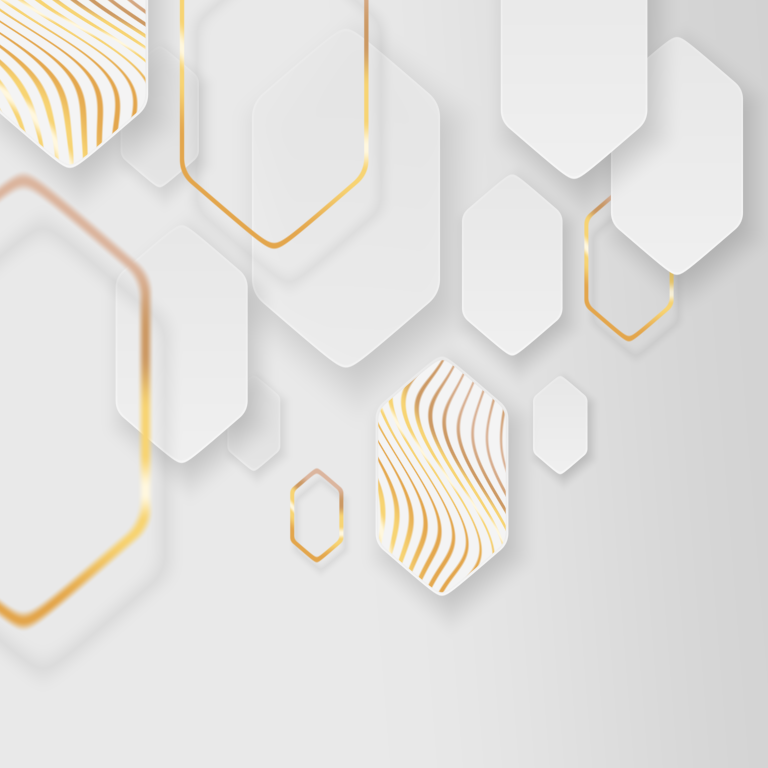
This background is drawn by a WebGL 1 fragment shader. Its source:

```glsl
precision highp float;
uniform vec2 u_resolution;

const float HEX_HEIGHT = 1.8;    // half height for a half width of 1
const float HEX_SLOPE = 0.87;
const float CORNER = 0.12;
const float FACE_TOP = 0.905;
const float FACE_BOTTOM = 0.94;
const float RIM_WIDTH = 0.0035;
const float CARD_SHADOW = 0.17;
const float RING_SHADOW = 0.075;
const float STRIPE_COUNT = 5.2;  // stripes per half width
const vec2 CARD_DROP = vec2(0.13, -0.2);
const vec2 RING_DROP = vec2(0.16, -0.39);
const vec3 WALL_LIGHT = vec3(0.912);
const vec3 WALL_DARK = vec3(0.825);
const vec3 ORANGE = vec3(0.89, 0.65, 0.30);
const vec3 YELLOW = vec3(0.97, 0.83, 0.45);
const vec3 GLINT = vec3(1.0, 0.97, 0.87);
const vec3 BRONZE = vec3(0.80, 0.60, 0.39);
const vec3 ROSE = vec3(0.86, 0.71, 0.62);

float smoothMax(float a, float b, float k) {
  float h = max(k - abs(a - b), 0.0);
  return max(a, b) + h * h / (4.0 * k);
}

// Distance to a tall rounded hexagon of half width 1
float hexagon(vec2 q) {
  float softX = sqrt(q.x * q.x + 0.01) - 0.1;
  float roof = (softX * HEX_SLOPE + abs(q.y) - HEX_HEIGHT)
             / sqrt(1.0 + HEX_SLOPE * HEX_SLOPE);
  return smoothMax(abs(q.x) - 1.0, roof, CORNER);
}

float cover(float d, float blur) {
  float edge = max(blur, 0.75 / u_resolution.y);
  return 1.0 - smoothstep(-edge, edge, d);
}

// Metal ramp, t from -1 at the foot to 1 at the top
vec3 gold(float t) {
  vec3 c = mix(ORANGE, YELLOW, smoothstep(-0.95, -0.6, t));
  c = mix(c, GLINT, smoothstep(-0.55, -0.42, t));
  c = mix(c, YELLOW, smoothstep(-0.40, -0.24, t));
  c = mix(c, BRONZE, smoothstep(-0.05, 0.22, t));
  return mix(c, ROSE, smoothstep(0.3, 0.65, t));
}

// shape holds the centre and the half width
void card(inout vec3 col, vec2 p, vec3 shape, float opacity) {
  float w = shape.z;
  vec2 q = (p - shape.xy) / w;
  float shade = cover(hexagon(q - CARD_DROP) * w, 0.36 * w);
  float d = hexagon(q) * w;
  col *= 1.0 - CARD_SHADOW * opacity * shade;
  float fall = 0.5 - 0.5 * q.y / HEX_HEIGHT;
  float face = mix(FACE_TOP, FACE_BOTTOM, fall);
  float rim = smoothstep(-RIM_WIDTH, -0.3 * RIM_WIDTH, d);
  face += 0.03 * rim * (0.4 + 0.6 * fall);
  col = mix(col, vec3(face), opacity * cover(d, 0.0));
}

// Wavy gold stripes on a white hexagon
void stripedCard(inout vec3 col, vec2 p, vec3 shape, float turn) {
  card(col, p, shape, 1.0);
  float w = shape.z;
  vec2 q = (p - shape.xy) / w;
  float inside = cover(hexagon(q) * w + RIM_WIDTH, 0.0);
  float c = cos(turn), s = sin(turn);
  vec2 r = vec2(c * q.x - s * q.y, s * q.x + c * q.y);
  float wave = r.x + 0.42 * sin(1.6 * r.y + 0.5 * r.x)
             + 0.07 * sin(3.0 * r.y + 2.5 * r.x);
  float phase = wave * STRIPE_COUNT;
  float slope = 1.6 * STRIPE_COUNT / w;
  float halfWidth = 0.13 + 0.05 * sin(2.1 * r.y + 3.0 * wave);
  float line = (abs(fract(phase) - 0.5) - halfWidth) / slope;
  float tone = 0.75 * sin(1.5 * wave + 0.7 * r.y - 0.4) - 0.2;
  col = mix(col, vec3(0.955), inside);
  col = mix(col, gold(tone), inside * cover(line, 0.0));
}

// Gold outline with a soft shadow
void ring(inout vec3 col, vec2 p, vec3 shape, float halfWidth, float blur) {
  float w = shape.z;
  vec2 q = (p - shape.xy) / w;
  float shade = abs(hexagon(q - RING_DROP)) * w - halfWidth;
  col *= 1.0 - RING_SHADOW * cover(shade, 0.004 + 0.09 * w);
  float d = abs(hexagon(q)) * w - halfWidth;
  float t = q.y / HEX_HEIGHT + 0.6 * min(q.x, 0.0);
  col = mix(col, gold(t), cover(d, blur));
}

void main() {
  vec2 p = gl_FragCoord.xy / u_resolution;

  // Wall, darker to the right
  float dim = smoothstep(0.45, 1.05, p.x + 0.08 * (p.y - 0.5));
  vec3 col = mix(WALL_LIGHT, WALL_DARK, dim);

  // Rear cards
  card(col, p, vec3(0.208, 0.848, 0.051), 0.65);
  card(col, p, vec3(0.3305, 0.449, 0.0345), 0.65);
  card(col, p, vec3(0.4505, 0.742, 0.1225), 0.9);
  ring(col, p, vec3(0.819, 0.659, 0.0555), 0.0026, 0.0012);

  // Front cards
  card(col, p, vec3(0.8815, 0.797, 0.086), 1.0);
  card(col, p, vec3(0.7475, 0.939, 0.0955), 1.0);
  card(col, p, vec3(0.667, 0.655, 0.0655), 1.0);
  card(col, p, vec3(0.7295, 0.4465, 0.0355), 1.0);
  card(col, p, vec3(0.2365, 0.552, 0.086), 1.0);
  stripedCard(col, p, vec3(0.5755, 0.380, 0.0865), 0.0);
  stripedCard(col, p, vec3(0.091, 0.965, 0.102), -0.45);

  // Front outlines, the nearest out of focus
  ring(col, p, vec3(0.4125, 0.329, 0.032), 0.0026, 0.0012);
  ring(col, p, vec3(0.357, 0.896, 0.12), 0.0028, 0.0012);
  ring(col, p, vec3(0.0305, 0.478, 0.159), 0.006, 0.0055);

  gl_FragColor = vec4(col, 1.0);
}
```
